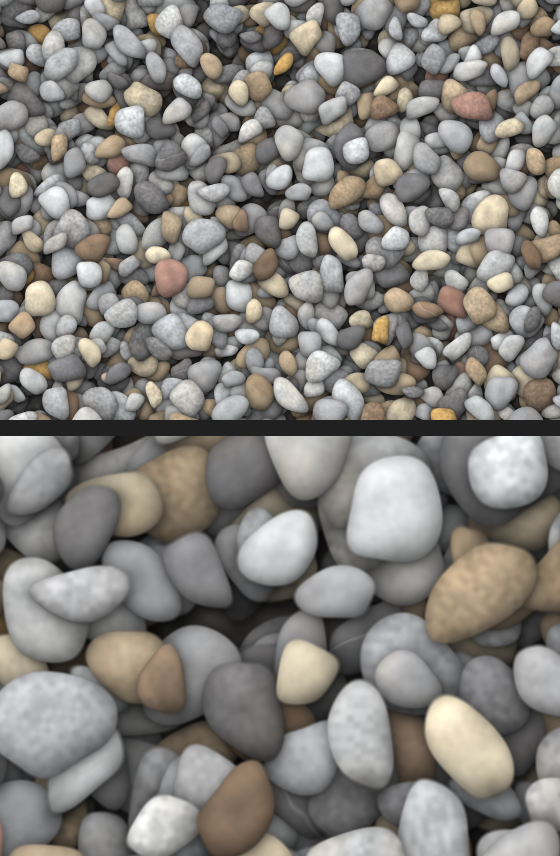
Top, the full canvas; bottom, a detail of the centre.
Write a Shadertoy shader that draws this texture.

```glsl
const int LAYERS = 7;
const float CELL = 0.086;          // grid spacing, in canvas heights
const float JITTER = 0.7;
const float MIN_RADIUS = 0.026;
const float MAX_RADIUS = 0.055;
const float EDGE_SOFTNESS = 0.0015;
const float SHADOW_REACH = 0.0068;
const float SHADOW_STRENGTH = 0.56;
const vec3 LIGHT = vec3(-0.30, 0.60, 0.74);
const vec3 GAP_COLOUR = vec3(0.25, 0.24, 0.23);

// Stone colours and their cumulative shares
const int KINDS = 8;
const vec3 STONES[KINDS] = vec3[KINDS](
    vec3(0.80, 0.815, 0.82),  // pale grey
    vec3(0.68, 0.69, 0.705),  // blue grey
    vec3(0.47, 0.47, 0.48),   // slate
    vec3(0.85, 0.80, 0.69),   // cream
    vec3(0.71, 0.63, 0.52),   // tan
    vec3(0.55, 0.46, 0.38),   // brown
    vec3(0.83, 0.67, 0.41),   // ochre
    vec3(0.66, 0.51, 0.46));  // rose
const float SHARES[KINDS] = float[KINDS](0.34, 0.57, 0.70, 0.81, 0.90, 0.95, 0.98, 1.0);

float hash(vec2 p) {
    return fract(sin(dot(p, vec2(127.1, 311.7))) * 43758.5453);
}

vec4 hash4(vec2 p) {
    return vec4(hash(p), hash(p + 31.7), hash(p + 57.3), hash(p + 83.9));
}

float noise(vec2 p) {
    vec2 i = floor(p), f = fract(p);
    f = f * f * (3.0 - 2.0 * f);
    return mix(mix(hash(i), hash(i + vec2(1, 0)), f.x),
               mix(hash(i + vec2(0, 1)), hash(i + vec2(1, 1)), f.x), f.y);
}

mat2 rotation(float a) {
    return mat2(cos(a), sin(a), -sin(a), cos(a));
}

vec3 stoneColour(float pick, float tone) {
    vec3 colour = STONES[KINDS - 1];
    for (int i = KINDS - 1; i >= 0; i--)
        if (pick < SHARES[i]) colour = STONES[i];
    return colour * mix(0.88, 1.08, tone);
}

// Mottling, fine grain and, on some stones, a pale vein
vec3 mineral(vec3 colour, vec2 q, vec4 rnd) {
    vec2 s = q + rnd.xy * 9.0;
    float blotch = noise(s * 55.0) - 0.5;
    float grain = noise(s * 190.0) - 0.5;
    colour *= 1.0 + 0.20 * blotch + mix(0.06, 0.28, rnd.z * rnd.z) * grain;
    colour = mix(colour, colour * vec3(1.04, 0.99, 0.93), noise(s * 30.0) * rnd.w);
    float vein = abs(q.y + 0.3 * q.x + 0.012 * (noise(s * 70.0) - 0.5));
    float veined = step(0.93, rnd.x) * (1.0 - smoothstep(0.0, 0.003, vein));
    return mix(colour, vec3(0.80, 0.79, 0.76), 0.3 * veined);
}

// Shades the ground around one pebble, then paints the pebble over it
vec3 addPebble(vec3 ground, vec2 offset, vec2 id, float depth) {
    vec4 form = hash4(id + 11.3);
    float radius = mix(MIN_RADIUS, MAX_RADIUS, form.x * mix(0.55, 1.0, form.y));
    vec2 axes = radius * vec2(1.0, mix(0.52, 0.94, form.z));
    if (length(offset) > radius * 1.3 + SHADOW_REACH * 3.5) return ground;

    // Rounded, tapered and slightly lumpy outline
    mat2 turn = rotation(form.w * 6.2832);
    vec2 q = turn * offset;
    vec2 e = q / axes;
    e.y *= 1.0 + 0.45 * (form.y - 0.5) * clamp(e.x, -1.2, 1.2);
    e += 0.12 * sin(e.yx * 2.6 + form.xz * 20.0);
    float power = mix(1.9, 3.4, form.y * form.w);
    vec2 m = pow(abs(e) + 1e-4, vec2(power));
    float d = pow(m.x + m.y, 1.0 / power);
    vec2 outward = normalize(e / axes + 1e-5) * turn;
    float gap = (d - 1.0) * axes.y;

    // Contact shadow, deepest on the side away from the light
    float away = 0.75 - 0.45 * dot(outward, LIGHT.xy);
    ground *= 1.0 - SHADOW_STRENGTH * away * exp(-max(gap, 0.0) / SHADOW_REACH);

    float cover = 1.0 - smoothstep(-EDGE_SOFTNESS, EDGE_SOFTNESS, gap);
    if (cover <= 0.0) return ground;

    // Flattened dome under soft daylight
    vec4 rnd = hash4(id + 47.9);
    float rim = min(d, 1.0);
    vec3 normal = normalize(vec3(outward * rim * rim * 1.05, 1.0));
    float light = mix(0.50, 1.16, max(dot(normal, LIGHT), 0.0));
    light *= 1.0 - 0.22 * pow(rim, 7.0);
    vec3 stone = mineral(stoneColour(hash(id + 5.1), rnd.y), q, rnd);
    return mix(ground, stone * light * depth, cover);
}

void mainImage(out vec4 fragColor, in vec2 fragCoord) {
    vec2 uv = fragCoord / iResolution.y;
    vec3 colour = GAP_COLOUR * (0.7 + 0.6 * noise(uv * 90.0));

    // Pile up turned grids of pebbles from the bottom to the top
    for (int layer = 0; layer < LAYERS; layer++) {
        float level = float(layer);
        mat2 gridTurn = rotation(level * 2.4 + 0.5);
        vec2 g = gridTurn * uv / CELL + level * 17.3;
        float depth = mix(0.92, 1.0, level / float(LAYERS - 1));
        for (int y = -1; y <= 1; y++)
        for (int x = -1; x <= 1; x++) {
            vec2 cell = floor(g) + vec2(x, y);
            vec2 id = cell + level * 61.7;
            vec2 centre = cell + 0.5 + JITTER * (vec2(hash(id), hash(id + 19.1)) - 0.5);
            colour = addPebble(colour, (g - centre) * gridTurn * CELL, id, depth);
        }
    }
    // Lift the shaded midtones with scattered skylight
    colour = pow(max(colour, 0.0), vec3(0.88));
    fragColor = vec4(clamp(colour, 0.0, 1.0), 1.0);
}
```
